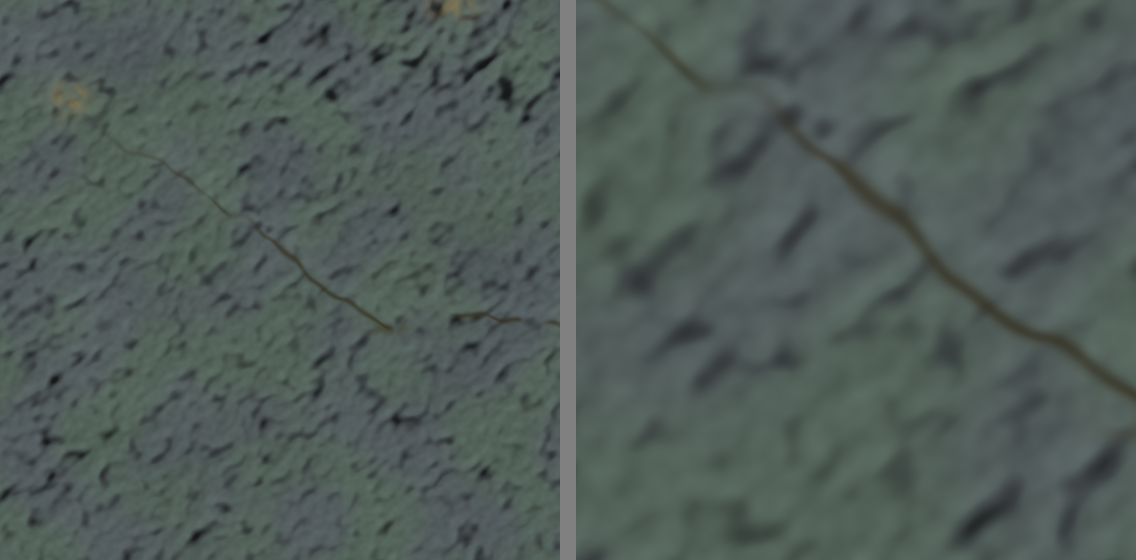
Left, the full canvas; right, a detail of the centre.
Reproduce this texture procedurally as a WebGL 2 fragment shader.

```glsl
#version 300 es
precision highp float;
// Weathered grey-green stone: slanted soft pits from stretched gradient noise,
// side-lit relief, broad mineral tints, and a thin broken crack
// that runs downhill and levels out, with a few ochre stains.
uniform vec2 u_resolution;
out vec4 fragColor;

const vec3 STONE = vec3(0.332, 0.383, 0.362);
const vec3 COOL_TINT = vec3(0.98, 0.94, 1.02);
const vec3 MOSS_TINT = vec3(0.99, 1.02, 0.98);
const vec3 OCHRE = vec3(0.47, 0.43, 0.31);
const vec3 BROWN = vec3(0.23, 0.20, 0.12);
const float GRAIN_ANGLE = 0.72;

float hash(vec2 cell) {
  vec3 q = fract(vec3(cell.xyx) * vec3(0.1031, 0.1030, 0.0973));
  q += dot(q, q.yzx + 33.33);
  return fract((q.x + q.y) * q.z);
}

float slope(vec2 cell, vec2 offset) {
  float angle = 6.28319 * hash(cell);
  return dot(vec2(cos(angle), sin(angle)), offset);
}

// Gradient noise, roughly -0.7 to 0.7
float noise(vec2 p) {
  vec2 i = floor(p), f = fract(p);
  vec2 w = f * f * f * (f * (f * 6.0 - 15.0) + 10.0);
  vec2 e = vec2(1.0, 0.0);
  float low = mix(slope(i, f), slope(i + e.xy, f - e.xy), w.x);
  float high = mix(slope(i + e.yx, f - e.yx), slope(i + e.xx, f - e.xx), w.x);
  return mix(low, high, w.y);
}

// Turns the plane to the grain direction and stretches along it
vec2 alongGrain(vec2 p, float angle, float stretch) {
  float c = cos(angle), s = sin(angle);
  return vec2((c * p.x + s * p.y) / stretch, c * p.y - s * p.x);
}

// Depth of the pitted surface, larger is deeper
float pitDepth(vec2 p) {
  vec2 warp = 0.012 * vec2(noise(p * 13.0 + 5.0), noise(p * 13.0 + 41.0));
  vec2 q = alongGrain(p + warp, GRAIN_ANGLE, 1.55);
  return 0.62 * noise(q * 32.0 + 70.0) + 0.52 * noise(q * 57.0 + 130.0);
}

float crackHeight(float x) {
  float bend = x - 0.68;
  float levelOut = 0.385 * (bend + sqrt(bend * bend + 0.002));
  float wander = 0.045 * noise(vec2(x * 6.0, 3.5)) + 0.016 * noise(vec2(x * 25.0, 8.5));
  return 0.91 - 0.72 * x + levelOut + wander;
}

float blob(vec2 p, vec2 center, vec2 radius) {
  vec2 d = (p - center) / radius;
  return exp(-dot(d, d));
}

void main() {
  vec2 p = gl_FragCoord.xy / u_resolution;

  // Broad variation, and areas where pits gather
  float broad = noise(p * 4.0 + 17.0) + 0.6 * noise(p * 9.0 + 29.0);
  float rough = 0.35 * noise(p * 5.0 + 53.0)
    + 0.17 * blob(p, vec2(0.88, 0.92), vec2(0.22, 0.18))
    + 0.13 * blob(p, vec2(0.9, 0.33), vec2(0.25, 0.11));

  // Pits and side-lit relief
  float depth = pitDepth(p);
  float relief = pitDepth(p + vec2(0.007, -0.008)) - depth;
  float pit = smoothstep(0.03, 0.6, depth + 0.6 * rough);
  float deepPit = smoothstep(0.4, 0.72, depth + rough);
  float grain = noise(alongGrain(p, GRAIN_ANGLE, 1.3) * 95.0);

  // Broken crack with a paler upper lip
  float x = p.x;
  float run = (crackHeight(x + 0.004) - crackHeight(x - 0.004)) / 0.008;
  float fromCrack = (p.y - crackHeight(x)) / sqrt(1.0 + run * run);
  float presence = smoothstep(0.12, 0.34, x)
    * smoothstep(-0.25, 0.25, noise(vec2(x * 21.0, 61.5)) + 0.08);
  float width = 0.0045 + 0.003 * noise(vec2(x * 38.0, 77.5));
  float crack = presence * exp(-pow(fromCrack / width, 2.0));
  float lip = exp(-pow((fromCrack - 0.02) / 0.017, 2.0));

  // Tone and mineral colour
  float tone = 0.985 + 0.07 * broad + 0.17 * relief + 0.075 * grain;
  tone += 0.05 * lip - 0.38 * pit - 0.32 * deepPit;
  float coolness = smoothstep(-0.3, 0.4, noise(p * 7.0 + 91.0) + 0.5 * rough + 0.4 * pit);
  vec3 color = STONE * max(tone, 0.1) * mix(MOSS_TINT, COOL_TINT, coolness);
  color = mix(color, BROWN * 0.85, 0.62 * crack);

  // Ochre stains broken up by fine noise
  float stain = blob(p, vec2(0.125, 0.825), vec2(0.035, 0.03))
    + blob(p, vec2(0.81, 0.99), vec2(0.045, 0.022));
  float patchy = smoothstep(-0.3, 0.3, noise(p * 45.0 + 19.0));
  color = mix(color, OCHRE * (0.75 + 0.3 * tone), clamp(0.7 * stain * (0.4 + patchy), 0.0, 0.8));
  float rust = blob(p, vec2(0.69, crackHeight(0.69)), vec2(0.045, 0.013));
  color = mix(color, BROWN, 0.5 * rust * patchy);

  fragColor = vec4(clamp(color, 0.0, 1.0), 1.0);
}
```
